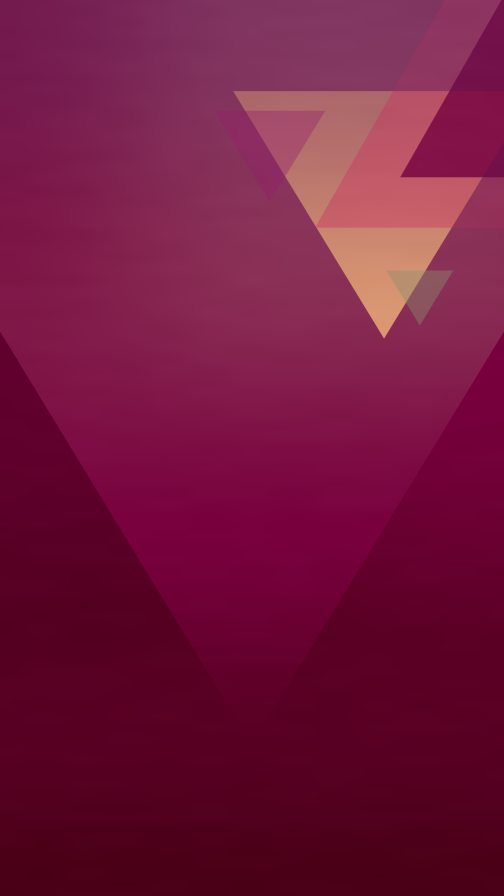
Reproduce this background procedurally as a Shadertoy shader.

```glsl
// Translucent triangles over a wine-red gradient with a soft glow at upper right.
// Each shape is the signed distance to a few straight edges, smoothed by one
// pixel and blended over a vertical ramp. Lengths are in canvas widths.

#define DOWN_SLOPE 1.64
#define UP_SLOPE 1.75
#define GRAIN 0.012
#define GLOW_CENTER vec2(0.72, 1.50)
#define GOLD_LOW vec3(0.87, 0.61, 0.45)
#define GOLD_HIGH vec3(0.68, 0.41, 0.42)
#define CORAL vec3(0.79, 0.20, 0.38)
#define ORCHID vec3(0.58, 0.11, 0.42)
#define SAGE vec3(0.55, 0.55, 0.42)

float hash(vec2 p) {
    return fract(sin(dot(p, vec2(127.1, 311.7))) * 4375.85);
}

float noise(vec2 p) {
    vec2 cell = floor(p), f = fract(p);
    f = f * f * (3.0 - 2.0 * f);
    return mix(mix(hash(cell), hash(cell + vec2(1, 0)), f.x),
               mix(hash(cell + vec2(0, 1)), hash(cell + vec2(1, 1)), f.x), f.y);
}

// Coverage of a signed distance that is positive inside
float cover(float d) {
    float pixel = 1.0 / iResolution.x;
    return smoothstep(-0.7 * pixel, 0.7 * pixel, d);
}

// Triangle pointing down, with a flat top edge
float downTriangle(vec2 p, vec2 apex, float top) {
    float sides = p.y - apex.y - DOWN_SLOPE * abs(p.x - apex.x);
    return cover(min(sides / length(vec2(DOWN_SLOPE, 1.0)), top - p.y));
}

// Lower left corner of a large triangle pointing up
float upCorner(vec2 p, vec2 corner) {
    vec2 q = p - corner;
    return cover(min(q.y, (UP_SLOPE * q.x - q.y) / length(vec2(UP_SLOPE, 1.0))));
}

// Lit gradient inside the large background triangle
vec3 litGradient(vec2 p, float h) {
    vec3 c = mix(vec3(0.29, 0.0, 0.09), vec3(0.35, 0.0, 0.14), smoothstep(0.0, 0.2, h));
    c = mix(c, vec3(0.47, 0.0, 0.24), smoothstep(0.17, 0.42, h));
    c = mix(c, vec3(0.53, 0.16, 0.32), smoothstep(0.38, 0.70, h));
    c = mix(c, vec3(0.49, 0.18, 0.36), smoothstep(0.68, 1.0, h));
    float leftShade = smoothstep(0.5, 0.0, p.x) * smoothstep(0.45, 0.75, h);
    c -= leftShade * vec3(0.04, 0.08, 0.05);
    vec2 fromGlow = p - GLOW_CENTER;
    return c + vec3(0.02, 0.05, 0.03) * exp(-6.0 * dot(fromGlow, fromGlow));
}

// Dark gradient beside the large triangle, warmer on the right
vec3 shadeGradient(vec2 p, float h) {
    vec3 low = vec3(0.29, 0.0, 0.09);
    vec3 high = mix(vec3(0.38, 0.0, 0.18), vec3(0.47, 0.0, 0.24), smoothstep(0.2, 0.9, p.x));
    return mix(low, high, smoothstep(0.08, 0.60, h));
}

void mainImage(out vec4 fragColor, in vec2 fragCoord) {
    vec2 p = fragCoord / iResolution.x;
    float h = fragCoord.y / iResolution.y;

    // Background, with the large triangle fading out at its apex
    float bigTriangle = downTriangle(p, vec2(0.5, 0.30), 9.0);
    float bottomFade = smoothstep(0.16, 0.32, h);
    vec3 lit = litGradient(p, h);
    vec3 shade = mix(lit, shadeGradient(p, h), bottomFade);
    vec3 color = mix(shade, lit, bigTriangle);

    // Golden triangle
    float gold = downTriangle(p, vec2(0.762, 1.106), 1.597);
    vec3 goldColor = mix(GOLD_LOW, GOLD_HIGH, smoothstep(1.10, 1.62, p.y));
    color = mix(color, goldColor, 0.97 * gold);

    // Coral band around a dark plum opening
    float band = upCorner(p, vec2(0.625, 1.326));
    float opening = upCorner(p, vec2(0.794, 1.426));
    color = mix(color, CORAL, band * mix(0.18, 0.43, gold));
    vec3 plum = mix(vec3(0.45, 0.07, 0.29), vec3(0.51, 0.07, 0.28), gold);
    color = mix(color, plum, opening);

    // Small accents
    color = mix(color, ORCHID, 0.38 * downTriangle(p, vec2(0.535, 1.377), 1.558));
    color = mix(color, SAGE, 0.42 * downTriangle(p, vec2(0.833, 1.132), 1.241));

    // Faint brushed mottling
    color += GRAIN * (noise(p * vec2(12.0, 45.0)) - 0.5);
    fragColor = vec4(clamp(color, 0.0, 1.0), 1.0);
}
```
